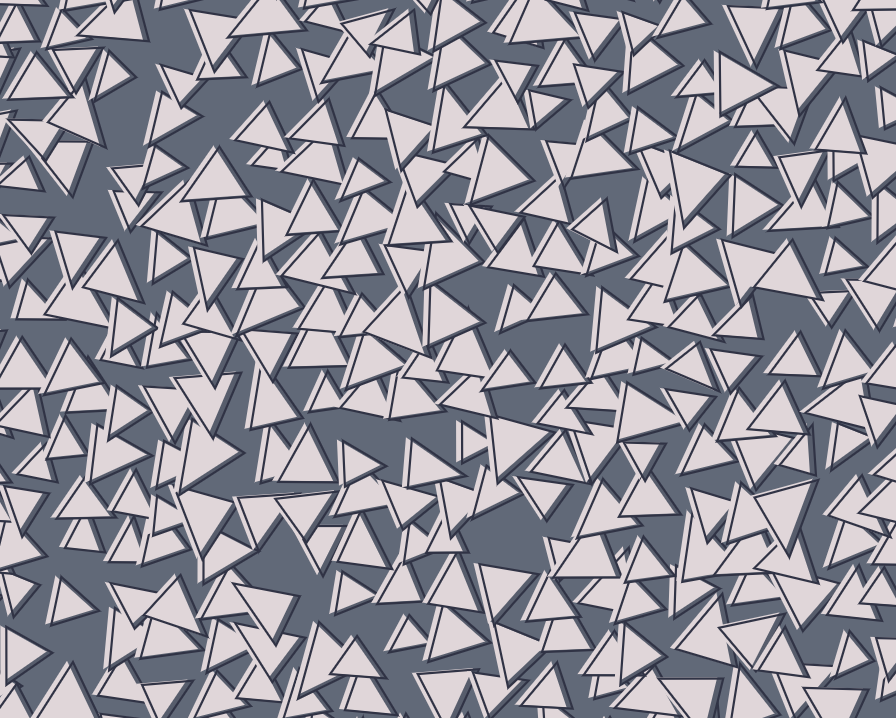
Reproduce this pattern procedurally as a Shadertoy shader.

```glsl
vec3 hash3(vec2 cell) {
    vec3 q = vec3(dot(cell, vec2(127.1, 311.7)),
                  dot(cell, vec2(269.5, 183.3)),
                  dot(cell, vec2(419.2, 371.9)));
    return fract(sin(q) * 43758.545);
}

// Sharp-cornered triangle bounded by three slightly uneven half planes
float triangle(vec2 p, float angle, float inradius, vec3 skew) {
    float d = -10.0;
    for (int k = 0; k < 3; k++) {
        float a = angle + float(k) * 2.0944 + (skew[k] - 0.5) * 0.3;
        d = max(d, dot(p, vec2(cos(a), sin(a))));
    }
    return d - inradius;
}

float coverage(float d, float pixel) {
    return clamp(0.5 - d / pixel, 0.0, 1.0);
}

void mainImage(out vec4 fragColor, in vec2 fragCoord) {
    const vec3 slate = vec3(0.38, 0.41, 0.47);
    const vec3 shade = vec3(0.34, 0.365, 0.425);
    const vec3 paper = vec3(0.88, 0.84, 0.85);
    const vec3 ink = vec3(0.19, 0.20, 0.27);

    float pixel = 15.0 / iResolution.y;
    vec2 p = fragCoord * pixel;
    vec2 home = floor(p);
    vec3 color = slate;

    // Raster order keeps the stacking the same for every pixel
    for (int j = -2; j <= 2; j++)
    for (int i = -2; i <= 2; i++) {
        vec2 cell = home + vec2(i, j);
        vec3 place = hash3(cell);
        vec3 form = hash3(cell + 57.3);
        vec3 skew = hash3(cell + 113.9);
        if (form.z < 0.04) continue;

        // Most triangles lean to the right, some point downwards
        float angle = form.x < 0.75 ? mix(0.2, 1.05, form.x / 0.75)
                                    : mix(1.25, 1.75, (form.x - 0.75) * 4.0);
        float inradius = mix(0.25, 0.43, form.y);
        vec2 q = p - cell - 0.5 - (place.xy - 0.5) * 0.62;

        // Paper fill under an outline shifted to the right
        float fill = triangle(q, angle, inradius, skew);
        float frame = triangle(q - vec2(0.125, -0.025), angle, inradius, skew);
        color = mix(color, shade, coverage(frame, pixel));
        color = mix(color, paper, coverage(fill, pixel));
        color = mix(color, ink, coverage(abs(frame) - 0.023, pixel));
    }
    fragColor = vec4(color, 1.0);
}
```
